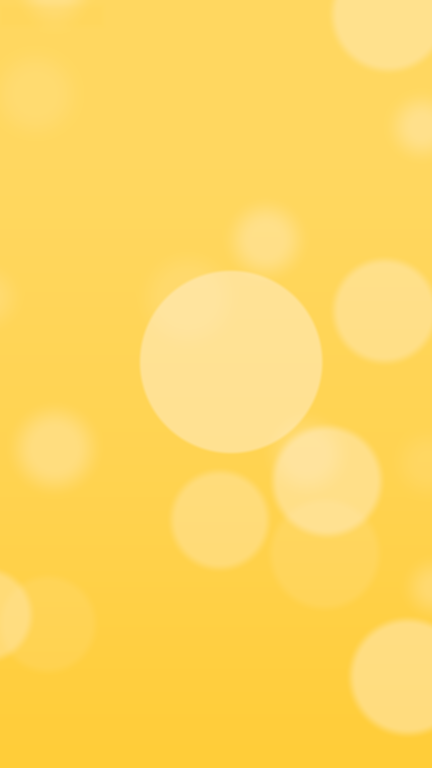
A Shadertoy shader for this background:

```glsl
// Warm golden gradient with translucent cream bokeh discs and soft glows.

const vec3 GOLD_TOP = vec3(1.0, 0.845, 0.378);
const vec3 GOLD_MIDDLE = vec3(1.0, 0.830, 0.325);
const vec3 GOLD_BOTTOM = vec3(1.0, 0.800, 0.212);
const vec3 CREAM = vec3(1.0, 0.94, 0.84);

// Each light: centre x, centre y, radius, opacity, in canvas widths.
const vec4 DISCS[8] = vec4[8](
    vec4(0.900, 1.745, 0.130, 0.38),
    vec4(0.891, 1.058, 0.118, 0.38),
    vec4(0.752, 0.495, 0.125, 0.13),
    vec4(0.757, 0.664, 0.125, 0.42),
    vec4(0.944, 0.211, 0.132, 0.43),
    vec4(0.509, 0.574, 0.112, 0.32),
    vec4(0.111, 0.333, 0.109, 0.11),
    vec4(-0.032, 0.354, 0.104, 0.34));

const vec4 GLOWS[10] = vec4[10](
    vec4(0.616, 1.222, 0.070, 0.36),
    vec4(0.977, 1.484, 0.056, 0.36),
    vec4(0.127, 0.738, 0.082, 0.34),
    vec4(0.083, 1.560, 0.080, 0.13),
    vec4(0.435, 1.083, 0.090, 0.14),
    vec4(0.711, 0.725, 0.072, 0.26),
    vec4(0.991, 0.704, 0.058, 0.12),
    vec4(1.005, 0.417, 0.048, 0.28),
    vec4(-0.028, 1.088, 0.054, 0.18),
    vec4(0.127, 1.792, 0.060, 0.30));

// Vertical gradient; height runs from 0 at the bottom to 1 at the top.
vec3 goldGradient(float height) {
    vec3 lower = mix(GOLD_BOTTOM, GOLD_MIDDLE, smoothstep(-0.1, 0.5, height));
    return mix(lower, GOLD_TOP, smoothstep(0.4, 0.85, height));
}

// Blends one round light over a colour, feathered on both sides of its rim.
vec3 addLight(vec3 base, vec2 p, vec4 light, float feather) {
    float rim = length(p - light.xy) - light.z;
    float cover = 1.0 - smoothstep(-feather, feather, rim);
    return mix(base, CREAM, cover * light.w);
}

// Soft coverage of an axis-aligned box.
float softBox(vec2 p, vec2 centre, vec2 halfSize, float feather) {
    vec2 d = abs(p - centre) - halfSize;
    float dist = length(max(d, 0.0)) + min(max(d.x, d.y), 0.0);
    return 1.0 - smoothstep(-feather, feather, dist);
}

void mainImage(out vec4 fragColor, in vec2 fragCoord) {
    vec2 p = fragCoord / iResolution.x;
    vec3 color = goldGradient(fragCoord.y / iResolution.y);

    // Lightly feathered discs
    for (int i = 0; i < DISCS.length(); i++) {
        color = addLight(color, p, DISCS[i], 0.013);
    }

    // Large crisp disc
    color = addLight(color, p, vec4(0.535, 0.940, 0.211, 0.48), 0.005);

    // Out-of-focus glows
    for (int i = 0; i < GLOWS.length(); i++) {
        color = addLight(color, p, GLOWS[i], 0.036);
    }

    // Faint shade in the upper left corner
    float shade = softBox(p, vec2(0.12, 1.741), vec2(0.12, 0.024), 0.012);
    color = mix(color, GOLD_MIDDLE, 0.35 * shade);

    fragColor = vec4(color, 1.0);
}
```
